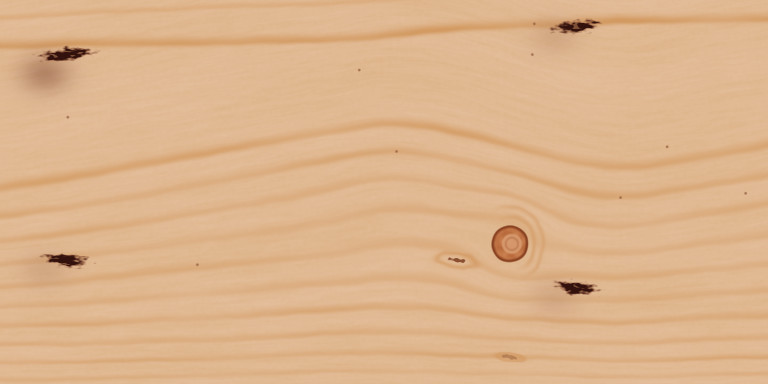
This texture is drawn by a WebGL 1 fragment shader. Its source:

```glsl
precision highp float;
uniform vec2 u_resolution;

float hash(vec2 p) {
  return fract(sin(dot(p, vec2(127.1, 311.7))) * 43758.55);
}

vec2 gradient(vec2 cell) {
  float a = 6.2832 * hash(cell);
  return vec2(cos(a), sin(a));
}

// Gradient noise, roughly -0.7 to 0.7
float noise(vec2 p) {
  vec2 i = floor(p), f = fract(p);
  vec2 u = f * f * f * (f * (f * 6.0 - 15.0) + 10.0);
  vec2 e = vec2(1.0, 0.0);
  float low = mix(dot(gradient(i), f), dot(gradient(i + e.xy), f - e.xy), u.x);
  float high = mix(dot(gradient(i + e.yx), f - e.yx), dot(gradient(i + 1.0), f - 1.0), u.x);
  return mix(low, high, u.y);
}

// Soft line with a different falloff on each side
float band(float d, float below, float above) {
  float t = d / (d < 0.0 ? below : above);
  return exp(-t * t);
}

void main() {
  vec2 p = gl_FragCoord.xy / u_resolution.y;
  float pixel = 1.0 / u_resolution.y;
  vec2 knotOffset = p - vec2(1.328, 0.365);

  // Grain field: a broad arch, bent around the knot
  float arch = 0.17 * p.x - 0.23 * smoothstep(0.95, 1.7, p.x);
  float wobble = 0.008 * noise(p * vec2(3.0, 5.0)) + 0.003 * noise(p * vec2(14.0, 20.0));
  float height = p.y + wobble - arch * mix(0.15, 1.0, smoothstep(0.05, 0.6, p.y));
  height -= 0.6 * knotOffset.y * exp(-dot(knotOffset, knotOffset) / 0.012);

  // Pale wood with long fibres and fine mottling
  float tone = 0.38 + 0.45 * noise(vec2(p.x * 1.5, height * 9.0))
    + 0.45 * noise(vec2(p.x * 5.0, height * 70.0))
    + 0.35 * noise(vec2(p.x * 18.0, height * 170.0))
    + 0.25 * noise(p * 90.0);
  vec3 color = mix(vec3(0.888, 0.738, 0.6), vec3(0.867, 0.705, 0.535), tone);

  // Growth rings, closer together towards the bottom
  float depth = 0.51 - height;
  float phase = 13.0 * depth + 10.0 * depth * abs(depth);
  float ring = floor(phase + 0.5);
  float strength = ring < 0.5 ? 0.95 : 0.4 + 0.4 * hash(vec2(ring, 3.0));
  strength *= 0.9 + 0.6 * noise(vec2(p.x * 3.0, ring * 4.3));
  float rings = step(-0.5, phase) * strength * band(phase - ring, 0.19, 0.12);
  color = mix(color, vec3(0.84, 0.635, 0.43), rings);

  // Two seams crossing the wide upper board
  float seam = p.y + wobble - 0.882 - 0.066 * smoothstep(0.4, 1.8, p.x);
  float seamFade = 0.75 + 0.4 * noise(vec2(p.x * 4.0, 8.0));
  color = mix(color, vec3(0.82, 0.59, 0.36), seamFade * band(seam, 0.008, 0.015));
  color = mix(color, vec3(0.85, 0.65, 0.45), 0.6 * band(p.y + wobble - 0.955 - 0.045 * p.x, 0.006, 0.009));

  // Swirled grain hugging the right side of the knot
  float radius = length(knotOffset * vec2(1.0, 0.9)) + 0.006 * noise(p * 22.0);
  float side = smoothstep(-0.02, 0.05, knotOffset.x + 0.4 * knotOffset.y);
  float swirl = band(radius - 0.064, 0.005, 0.007) + 0.8 * band(radius - 0.087, 0.006, 0.005);
  color = mix(color, vec3(0.83, 0.61, 0.4), 0.65 * side * swirl);

  // Small eyes with a pale orange outline and a dark slit
  for (int i = 0; i < 2; i++) {
    float k = float(i);
    vec2 d = p - mix(vec2(1.19, 0.322), vec2(1.328, 0.07), k);
    d.y += 0.12 * d.x;
    float outline = length(d / mix(vec2(0.056, 0.022), vec2(0.042, 0.012), k)) + 0.3 * noise(p * 30.0);
    color = mix(color, vec3(0.82, 0.58, 0.35), 0.55 * band(outline - 0.85, mix(0.22, 0.7, k), 0.22));
    float slit = length(d / vec2(0.022, 0.006)) + 0.9 * noise(p * 85.0);
    color = mix(color, vec3(0.48, 0.24, 0.12), mix(0.85, 0.35, k) * smoothstep(1.1, 0.5, slit));
  }

  // Torn dark chips with stained wood beside them
  for (int i = 0; i < 4; i++) {
    float right = mod(float(i), 2.0);
    float top = floor(float(i) / 2.0);
    vec2 d = p - vec2(mix(0.172, 1.5, right), 0.59 + (2.0 * top - 1.0) * mix(0.268, 0.34, right));
    float stained = top * (1.0 - right);
    vec2 s = (d + vec2(0.055, 0.025 + 0.025 * stained)) / vec2(0.065, 0.05);
    color *= 1.0 - vec3(0.2, 0.28, 0.3) * mix(0.3, 1.0, stained) * exp(-dot(s, s));
    d.y += 0.1 * d.x * (1.0 - 2.0 * top);
    float torn = noise(p * vec2(38.0, 95.0)) + 0.5 * noise(p * vec2(90.0, 180.0));
    float edge = length(d / vec2(0.052 + 0.012 * stained, 0.0155)) + 0.65 * torn;
    color = mix(color, vec3(0.52, 0.3, 0.2), 0.8 * smoothstep(1.25, 0.75, edge));
    color = mix(color, vec3(0.2, 0.07, 0.05), smoothstep(0.95, 0.6, edge));
    float fibre = smoothstep(0.2, 0.4, noise(p * vec2(45.0, 130.0) + 7.0));
    color = mix(color, vec3(0.68, 0.46, 0.31), 0.6 * fibre * smoothstep(1.0, 0.7, edge));
  }

  // Round knot: dark rim, reddish face, pale ringed heart
  float knot = length(knotOffset) + 0.002 * noise(p * 25.0);
  float heart = length(knotOffset - vec2(0.005, 0.0));
  vec3 face = mix(vec3(0.79, 0.5, 0.31), vec3(0.72, 0.41, 0.23), 0.5 + noise(p * 55.0));
  face = mix(face, vec3(0.86, 0.64, 0.47), 0.75 * smoothstep(0.029, 0.023, heart));
  face = mix(face, vec3(0.74, 0.46, 0.3), 0.7 * band(heart - 0.016, 0.003, 0.003));
  face = mix(face, vec3(0.5, 0.22, 0.1), 0.9 * smoothstep(0.037, 0.046, knot));
  color = mix(color, face, smoothstep(0.048 + pixel, 0.048 - pixel, knot));

  // Sparse pinpoint specks
  vec2 cell = floor(p * 9.0);
  vec2 spot = 0.2 + 0.6 * vec2(hash(cell + 5.0), hash(cell + 9.0));
  float speck = length((fract(p * 9.0) - spot) / 9.0);
  color = mix(color, vec3(0.55, 0.34, 0.22), 0.7 * step(0.94, hash(cell)) * smoothstep(0.003 + pixel, 0.001, speck));

  gl_FragColor = vec4(color, 1.0);
}
```
